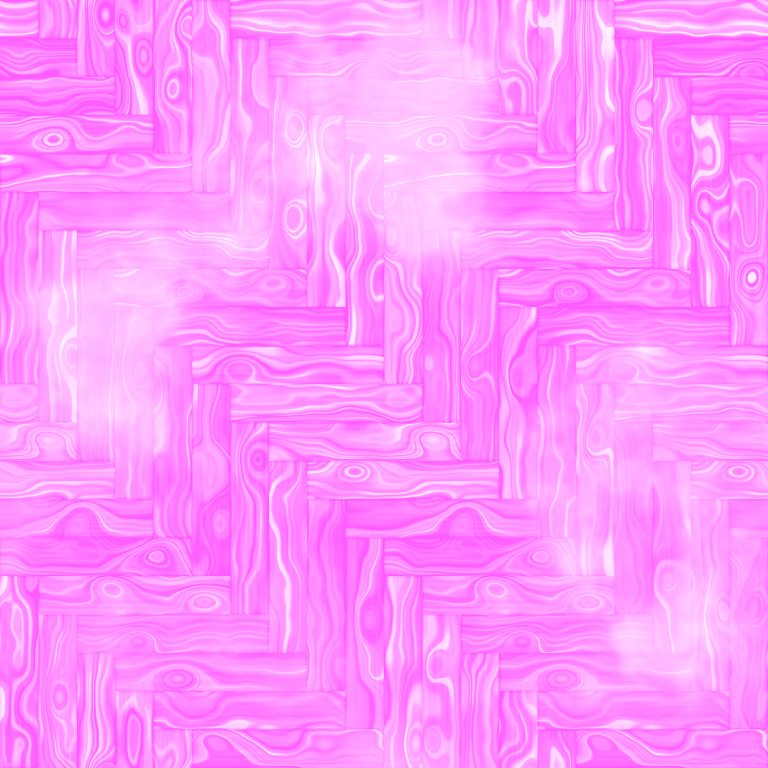
A Shadertoy shader for this texture:

```glsl
// Pink herringbone parquet: 1 x 5 planks on a 20 x 20 grid, the pattern repeating twice each way.
// Grain is noise read along a warped height field, with knots as bumps in that field;
// cloudy pale wear, steered by a few periodic waves, hides part of the grain.

const float TAU = 6.28318;
const float GRID = 20.0;      // plank widths across the canvas
const float PLANK_LEN = 5.0;  // plank length in plank widths
const float WRAP = 256.0;     // period of the grain noise

float hash(vec2 p) {
    return fract(sin(dot(p, vec2(127.1, 311.7))) * 43758.5453);
}

// Value noise that repeats after a whole number of cells
float noise(vec2 p, float period) {
    vec2 i = floor(p), f = fract(p);
    vec2 a = mod(i, period), b = mod(i + 1.0, period);
    f = f * f * f * (f * (f * 6.0 - 15.0) + 10.0);
    return mix(mix(hash(a), hash(vec2(b.x, a.y)), f.x),
               mix(hash(vec2(a.x, b.y)), hash(b), f.x), f.y);
}

float fbm(vec2 uv, float freq) {
    float sum = 0.0, amp = 0.5;
    for (int i = 0; i < 5; i++) {
        sum += amp * noise(uv * freq + float(i) * 0.37, freq);
        freq *= 2.0;
        amp *= 0.56;
    }
    return sum / 1.07;
}

// Finds the plank: xy = position along and across it, zw = its identity
vec4 herringbone(vec2 p) {
    vec2 cell = floor(p), f = fract(p);
    float d = mod(cell.y - cell.x, 2.0 * PLANK_LEN);
    if (d < PLANK_LEN) {
        vec2 id = vec2(cell.y - PLANK_LEN + 1.0, cell.y);
        return vec4(PLANK_LEN - 1.0 - d + f.x, f.y, mod(id, GRID));
    }
    vec2 id = vec2(cell.x, cell.x + PLANK_LEN + 40.0);
    return vec4(d - PLANK_LEN + f.y, f.x, mod(cell.x, GRID), mod(cell.y - d, GRID) + 40.0);
}

// Height field whose contours are the growth lines
float growth(vec2 p, vec2 id) {
    float seed = floor(hash(id) * 200.0);
    float bend = mix(0.25, 1.1, hash(id + 3.1));
    float h = p.y + bend * (noise(vec2(p.x * 0.9 + seed, p.y * 1.6 + seed), WRAP) - 0.5);
    h += 0.12 * (noise(vec2(p.x * 2.3 + seed, p.y * 3.0), WRAP) - 0.5);
    for (int k = 0; k < 2; k++) {
        vec2 key = id + 7.3 * float(k + 1);
        vec2 centre = vec2(mix(0.6, 4.4, hash(key)), mix(0.2, 0.8, hash(key + 1.7)));
        vec2 q = (p - centre) / vec2(0.55, 0.32);
        h += step(0.6, hash(key + 5.9)) * 0.8 * exp(-dot(q, q));
    }
    return h;
}

// Returns the wood tone in x and the bright streaks in y
vec2 woodGrain(vec2 p, vec2 id) {
    float seed = floor(hash(id + 9.7) * 200.0);
    float h = growth(p, id);
    float broad = noise(vec2(h * 6.0, seed), WRAP);
    float fine = noise(vec2(h * 15.0, seed + 20.0), WRAP);
    float fibre = noise(vec2(p.x * 0.8 + seed, p.y * 17.0), WRAP);
    float fade = noise(vec2(p.x * 1.1 + seed, h * 3.0), WRAP);
    float streak = smoothstep(0.62, 0.95, fine) * smoothstep(0.25, 0.75, fade);
    float tone = 0.55 + 0.24 * (broad - 0.5) + 0.19 * (fine - 0.5) + 0.08 * (fibre - 0.5);
    tone += 0.07 * (hash(id + 2.3) - 0.5) + 0.10 * (fade - 0.5);
    return vec2(tone, streak);
}

float wave(vec2 uv, vec2 turns, float phase) {
    return cos(TAU * (dot(uv, turns) - phase));
}

// Large drifting bands broken up by cloud noise
float wearAmount(vec2 uv, float cloud) {
    float bands = 0.9 * wave(uv, vec2(1.0, 1.0), 0.58) + 0.4 * wave(uv, vec2(1.0, -1.0), 0.35)
                + 0.6 * wave(uv, vec2(2.0, -1.0), 0.90) + 0.5 * wave(uv, vec2(1.0, 2.0), 0.85);
    return smoothstep(-0.6, 1.8, bands + 3.6 * (cloud - 0.5));
}

vec3 parquet(vec2 uv) {
    vec4 plank = herringbone(uv * GRID);
    vec2 grain = woodGrain(plank.xy, plank.zw);

    // Narrow dark joint with a soft shade beside it
    vec2 gap = min(plank.xy, vec2(PLANK_LEN, 1.0) - plank.xy);
    float edge = min(gap.x, gap.y);
    float joint = 0.08 * (1.0 - smoothstep(0.02, 0.06, edge)) + 0.03 * exp(-edge * 12.0);

    float cloud = fbm(uv, 7.0);
    float mottle = fbm(uv + 0.31, 18.0);
    float wear = wearAmount(uv, cloud);
    float worn = 0.67 + 0.26 * (mottle - 0.5) + 0.14 * smoothstep(0.55, 1.0, wear);
    float green = mix(grain.x - joint, worn, 0.85 * wear);
    green += grain.y * mix(0.19, 0.13, wear);
    return vec3(1.0, clamp(green, 0.36, 0.97), 1.0);
}

void mainImage(out vec4 fragColor, in vec2 fragCoord) {
    // Four samples per pixel keep the fine lines smooth
    vec3 sum = vec3(0.0);
    for (int i = 0; i < 4; i++) {
        vec2 shift = vec2(float(i % 2), float(i / 2)) * 0.5 - 0.25;
        vec2 uv = (fragCoord + shift) / iResolution.xy;
        sum += parquet(vec2(uv.x, 1.0 - uv.y));
    }
    fragColor = vec4(sum / 4.0, 1.0);
}
```
